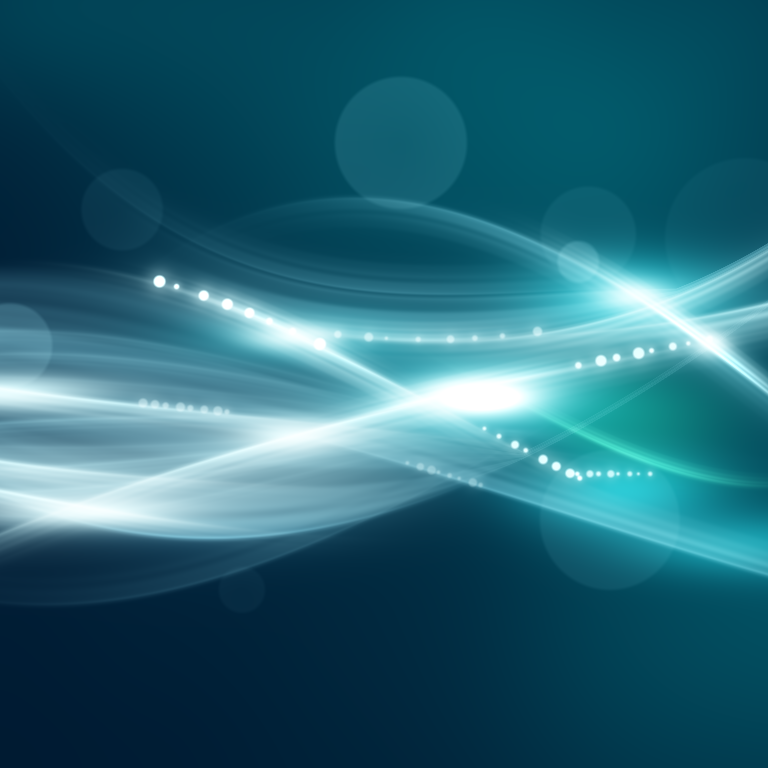
A three.js fragment shader for this background:

```glsl
// Luminous silk ribbons crossing a deep teal backdrop, with bokeh and sparkles.
// Each ribbon follows a cubic through four heights (x = 0, 1/3, 2/3, 1);
// sheets, beams, glows and dots are laid over the backdrop by screening.
#define EDGE 0.002
#define LINE_WIDTH 0.0035
#define HALO_WIDTH 0.024
#define HALO_STRENGTH 0.3
#define SHEET_STRENGTH 0.5
#define STRAND_COUNT 9.0
#define GLOW_STRENGTH 1.0

varying vec2 vUv;

const vec3 NAVY = vec3(0.0, 0.085, 0.18);
const vec3 TEAL = vec3(0.01, 0.39, 0.45);
const vec3 MIST = vec3(0.48, 0.74, 0.82);
const vec3 ICE = vec3(0.8, 0.97, 1.0);
const vec3 CYAN = vec3(0.15, 0.9, 0.97);
const vec3 GREEN = vec3(0.1, 0.75, 0.5);

// Main ribbon paths
const vec4 RISING = vec4(0.305, 0.42, 0.503, 0.57);
const vec4 FALLING = vec4(0.66, 0.586, 0.42, 0.27);
const vec4 SAGGING = vec4(0.66, 0.577, 0.561, 0.674);
const vec4 ARCH = vec4(0.45, 0.723, 0.698, 0.488);
const vec4 BAND = vec4(0.495, 0.457, 0.42, 0.36);
const vec4 HULL = vec4(0.355, 0.301, 0.395, 0.6);
const vec4 LOW_FALL = vec4(0.5, 0.447, 0.353, 0.251);
const vec4 VEIL = vec4(0.9, 0.651, 0.618, 0.616);

vec3 col;

// Screen blend onto the running colour
void lay(vec3 light) {
  col = 1.0 - (1.0 - col) * (1.0 - clamp(light, 0.0, 1.0));
}

float hash(vec2 p) {
  return fract(sin(dot(p, vec2(127.1, 311.7))) * 43758.5);
}

float noise(vec2 p) {
  vec2 i = floor(p), f = fract(p);
  f = f * f * (3.0 - 2.0 * f);
  return mix(mix(hash(i), hash(i + vec2(1, 0)), f.x),
             mix(hash(i + vec2(0, 1)), hash(i + vec2(1, 1)), f.x), f.y);
}

// Cubic through four evenly spaced heights
float path(vec4 y, float x) {
  float t = x * 3.0, a = t - 1.0, b = t - 2.0, c = t - 3.0;
  return -y.x * a * b * c / 6.0 + y.y * t * b * c / 2.0
         - y.z * t * a * c / 2.0 + y.w * t * a * b / 6.0;
}

// Soft elliptical spot
float bell(float x, float y, float w, float h) {
  vec2 q = (vUv - vec2(x, y)) / vec2(w, h);
  return exp(-dot(q, q));
}

// Crisp line, streaked veil on one side (sign of width) and a tinted halo
void beam(vec3 tint, vec4 y, float width, float peak, float spread) {
  float d = vUv.y - path(y, vUv.x), u = d / width, along = (vUv.x - peak) / spread;
  float veil = smoothstep(-EDGE, EDGE, u * abs(width)) * exp(-u * u);
  veil *= 0.55 + 0.7 * noise(vec2(u * 5.0, vUv.x * 2.0));
  float line = exp(-d * d / (LINE_WIDTH * LINE_WIDTH));
  vec3 halo = tint * tint * tint * HALO_STRENGTH * exp(-abs(d) / HALO_WIDTH);
  lay((tint * (0.7 * veil + 0.4 * line) + halo) * exp(-along * along));
}

// Silky fill between two paths
float sheet(vec4 low, vec4 high, float folds) {
  float a = path(low, vUv.x), b = path(high, vUv.x);
  float s = (vUv.y - a) / max(b - a, 0.01);
  float silk = mix(noise(vec2(s * folds, vUv.x * 2.0)), noise(vec2(s * folds * 2.6, vUv.x * 2.5)), 0.35);
  return SHEET_STRENGTH * smoothstep(0.0, 0.07, s) * smoothstep(1.0, 0.88, s) * (0.25 + 1.1 * silk);
}

float bokeh(float x, float y, float r) {
  float d = length(vUv - vec2(x, y));
  return smoothstep(r + EDGE, r - EDGE * 2.0, d) * (0.75 + 0.25 * d / r);
}

// Dots strung along a path with varied sizes
float sparkles(vec4 y, float from, float to, float size) {
  float sum = 0.0;
  for (float k = 0.0; k < 8.0; k++) {
    float h = hash(vec2(k, from * 9.0)), r = size * (0.3 + 0.7 * h);
    float x = mix(from, to, (k + 0.4 * h) / 7.4);
    float d = length(vUv - vec2(x, path(y, x) + 0.003));
    sum += smoothstep(r + EDGE, r - EDGE, d) + 0.35 * exp(-d * d / (r * r * 5.0));
  }
  return sum;
}

void main() {
  // Backdrop
  float lit = 0.1 + 0.75 * bell(0.7, 0.87, 0.48, 0.36) + 0.6 * bell(1.05, 0.2, 0.45, 0.35)
    + 0.35 * bell(0.1, 1.0, 0.3, 0.15) + 0.08 * (noise(vUv * 5.0) - 0.5);
  col = mix(NAVY, TEAL, clamp(lit, 0.0, 1.0));

  // Bokeh discs
  lay(MIST * (0.15 * bokeh(0.522, 0.814, 0.087) + 0.07 * bokeh(0.159, 0.727, 0.054)
    + 0.08 * bokeh(0.766, 0.695, 0.063) + 0.05 * bokeh(0.97, 0.69, 0.105)
    + 0.25 * bokeh(0.753, 0.659, 0.028) + 0.2 * bokeh(0.013, 0.55, 0.056)
    + 0.1 * bokeh(0.794, 0.323, 0.092) + 0.05 * bokeh(0.315, 0.232, 0.031)));

  // Silk sheets and fine strands
  lay(MIST * sheet(HULL, FALLING, 11.0) * (1.0 - 0.7 * smoothstep(0.25, 0.72, vUv.x)));
  lay(MIST * 0.8 * sheet(SAGGING, VEIL, 4.0) * smoothstep(0.1, 0.45, vUv.x));
  for (float i = 0.0; i < STRAND_COUNT; i++) {
    float h = hash(vec2(i, 4.0)), start = mix(0.33, 0.6, i / STRAND_COUNT);
    vec4 strand = vec4(start, mix(start, 0.43, 0.35) + 0.015 * h, 0.44, 0.4);
    beam(MIST * (0.15 + 0.4 * h), strand, -0.016, 0.05, 0.4);
  }

  // Coloured glows
  lay(GLOW_STRENGTH * (CYAN * (0.75 * bell(0.625, 0.48, 0.16, 0.06)
    + 0.75 * bell(0.82, 0.61, 0.14, 0.055) + 0.7 * bell(0.81, 0.36, 0.12, 0.05)
    + 0.5 * bell(0.4, 0.56, 0.16, 0.035) + 0.5 * bell(0.98, 0.29, 0.16, 0.04))
    + GREEN * 0.4 * bell(0.83, 0.46, 0.13, 0.07)
    + ICE * (0.5 * bell(0.06, 0.37, 0.24, 0.06) + 0.35 * bell(0.38, 0.4, 0.16, 0.07))));

  // Ribbons, faint to bright
  beam(MIST * 0.45, VEIL, 0.03, 0.5, 0.27);
  beam(MIST * 0.28, vec4(0.215, 0.264, 0.42, 0.6), 0.04, 0.3, 0.3);
  beam(MIST * 0.65, ARCH, -0.03, 0.72, 0.26);
  beam(MIST * 0.9, HULL, 0.05, 0.25, 0.26);
  beam(MIST * 0.8, LOW_FALL, 0.035, 0.8, 0.42);
  beam((GREEN + 0.25) * 0.75, vec4(0.5, 0.62, 0.479, 0.366), 0.014, 0.82, 0.14);
  beam(ICE * 0.85, SAGGING, -0.028, 0.85, 0.3);
  beam(ICE * 0.7, SAGGING, 0.02, 0.55, 0.14);
  beam(ICE * 0.85, vec4(0.53, 0.55, 0.56, 0.605), -0.035, 1.0, 0.26);
  beam(ICE * 0.95, FALLING, -0.024, 0.42, 0.2);
  beam(ICE, FALLING, 0.02, 0.36, 0.11);
  beam(ICE, BAND, -0.025, 0.0, 0.42);
  beam(ICE * 0.95, vec4(0.4, 0.37, 0.34, 0.25), -0.022, 0.0, 0.24);
  beam(ICE, vec4(0.362, 0.31, 0.3, 0.35), -0.02, 0.05, 0.2);
  beam(ICE * 0.95, RISING, -0.026, 0.4, 0.42);
  beam(ICE * 1.2, RISING, 0.02, 0.6, 0.14);
  beam(ICE * 1.25, ARCH, 0.022, 0.9, 0.13);

  // White hot crossings
  lay(ICE * GLOW_STRENGTH * (1.9 * bell(0.625, 0.483, 0.08, 0.026)
    + bell(0.38, 0.432, 0.07, 0.02) + bell(0.385, 0.562, 0.06, 0.017)
    + bell(0.12, 0.335, 0.13, 0.02) + bell(0.0, 0.49, 0.14, 0.022)
    + bell(0.825, 0.615, 0.05, 0.02) + bell(0.925, 0.553, 0.025, 0.017)));

  // Sparkles
  lay(ICE * (sparkles(FALLING, 0.2, 0.42, 0.01) + 0.5 * sparkles(SAGGING, 0.43, 0.7, 0.006)
    + 0.8 * sparkles(RISING, 0.75, 0.93, 0.008) + 0.8 * sparkles(FALLING, 0.63, 0.76, 0.006)
    + 0.4 * sparkles(BAND, 0.18, 0.3, 0.006) + 0.3 * sparkles(LOW_FALL, 0.53, 0.63, 0.006)
    + 0.7 * sparkles(vec4(0.38), 0.75, 0.85, 0.005)));

  gl_FragColor = vec4(col, 1.0);
}
```
